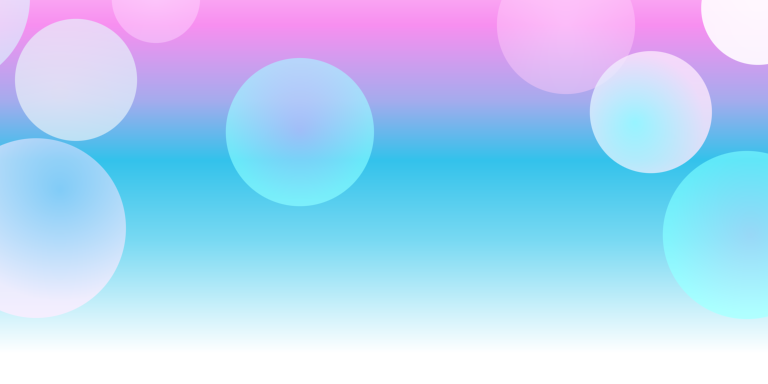
Give the GLSL for this background, as a Shadertoy shader.

```glsl
// Translucent bubbles floating over a vertical pink, blue and white sky.
// The sky is a chain of linear colour blends; each bubble is a circle with
// a smooth edge, tinted by a radial blend from an inner glow to its rim.

vec3 sky(float y) {
    float depth = 1.0 - y;
    vec3 color = mix(vec3(0.98, 0.64, 0.95), vec3(0.97, 0.56, 0.94), clamp(depth / 0.065, 0.0, 1.0));
    color = mix(color, vec3(0.65, 0.67, 0.93), clamp((depth - 0.065) / 0.195, 0.0, 1.0));
    color = mix(color, vec3(0.20, 0.76, 0.92), clamp((depth - 0.26) / 0.157, 0.0, 1.0));
    color = mix(color, vec3(0.47, 0.85, 0.95), clamp((depth - 0.417) / 0.208, 0.0, 1.0));
    return mix(color, vec3(1.0), clamp((depth - 0.625) / 0.295, 0.0, 1.0));
}

// circle: centre and radius; glow: centre and reach of the inner colour
void bubble(inout vec3 color, vec2 p, vec3 circle, vec3 glow, vec3 inner, vec3 rim, float opacity) {
    float edge = 0.75 / iResolution.y;
    float coverage = 1.0 - smoothstep(-edge, edge, distance(p, circle.xy) - circle.z);
    vec3 tint = mix(inner, rim, clamp(distance(p, glow.xy) / glow.z, 0.0, 1.0));
    color = mix(color, tint, coverage * opacity);
}

void mainImage(out vec4 fragColor, in vec2 fragCoord) {
    // Height is one unit; x is scaled to span two units
    vec2 p = fragCoord / iResolution.y;
    vec3 color = sky(p.y);

    // Left group
    bubble(color, p, vec3(-0.156, 1.005, 0.234), vec3(-0.156, 1.005, 0.26),
           vec3(0.98, 0.95, 0.98), vec3(0.85, 0.96, 1.0), 0.65);
    bubble(color, p, vec3(0.406, 1.003, 0.115), vec3(0.406, 1.003, 0.12),
           vec3(1.0, 0.93, 1.02), vec3(1.0, 0.85, 1.0), 0.45);
    bubble(color, p, vec3(0.198, 0.792, 0.159), vec3(0.156, 0.77, 0.19),
           vec3(0.95, 0.96, 0.97), vec3(0.90, 0.95, 0.98), 0.69);
    bubble(color, p, vec3(0.094, 0.406, 0.234), vec3(0.156, 0.505, 0.29),
           vec3(0.57, 0.80, 0.98), vec3(1.0, 0.93, 1.0), 0.76);

    // Middle
    bubble(color, p, vec3(0.781, 0.656, 0.193), vec3(0.781, 0.66, 0.18),
           vec3(0.83, 0.77, 1.02), vec3(0.62, 1.06, 1.03), 0.5);

    // Right group
    bubble(color, p, vec3(1.474, 0.935, 0.180), vec3(1.474, 0.935, 0.19),
           vec3(1.01, 0.95, 1.02), vec3(1.0, 0.80, 0.98), 0.45);
    bubble(color, p, vec3(1.695, 0.708, 0.159), vec3(1.654, 0.682, 0.18),
           vec3(0.62, 1.02, 1.02), vec3(0.99, 0.91, 0.99), 0.8);
    bubble(color, p, vec3(1.974, 0.979, 0.148), vec3(1.974, 0.979, 0.16),
           vec3(1.0), vec3(1.0, 0.98, 1.0), 0.92);
    bubble(color, p, vec3(1.945, 0.388, 0.219), vec3(1.955, 0.388, 0.21),
           vec3(0.74, 0.85, 0.99), vec3(0.55, 1.06, 1.03), 0.5);

    fragColor = vec4(clamp(color, 0.0, 1.0), 1.0);
}
```
